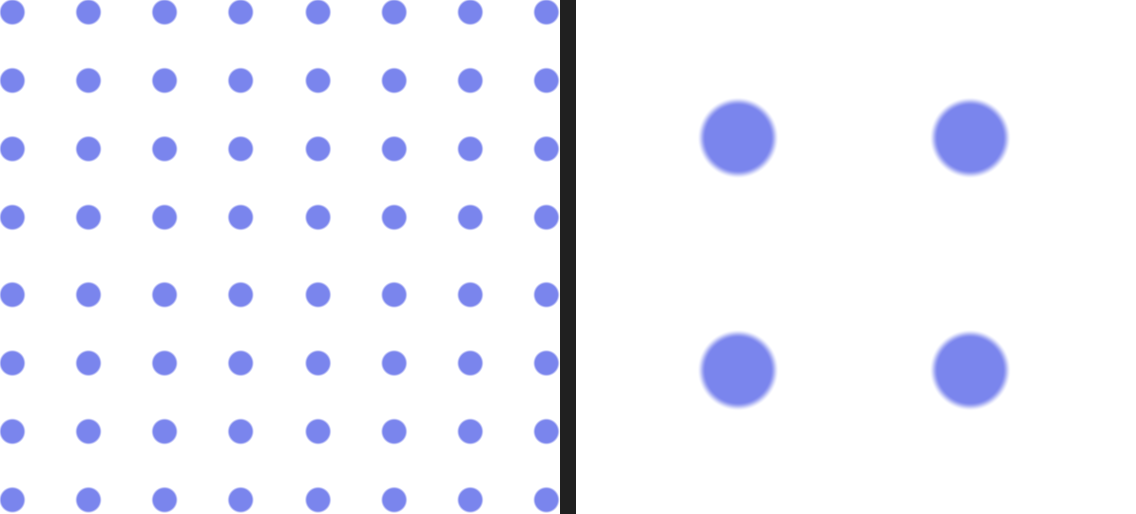
Left: the whole. Right: its middle third, enlarged.
A WebGL 2 fragment shader for this pattern:

```glsl
#version 300 es
precision highp float;
// Regular grid of soft-edged periwinkle dots on white.
// Tiles of 4 x 4 dots repeat with a slightly wider seam between them,
// so the nearest dot is found by mod over the tile, then floor over the pitch.

uniform vec2 u_resolution;
out vec4 outColor;

// Lengths are fractions of the canvas width, measured from the top left.
const vec2  FIRST_DOT     = vec2(0.0221, 0.0217);
const vec2  DOT_PITCH     = vec2(0.1359, 0.1221);
const vec2  TILE_SIZE     = vec2(0.5459, 0.5046);
const float DOTS_PER_SIDE = 4.0;
const float DOT_RADIUS    = 0.0218;
const float EDGE_SOFTNESS = 0.0026;

const vec3 PAPER_COLOR = vec3(1.0);
const vec3 DOT_COLOR   = vec3(0.48, 0.52, 0.93);

// Signed distance to the nearest dot of the tiled grid.
float dotGridDistance(vec2 p) {
    vec2 local = mod(p - FIRST_DOT + 0.5 * DOT_PITCH, TILE_SIZE);
    vec2 cell = clamp(floor(local / DOT_PITCH), 0.0, DOTS_PER_SIDE - 1.0);
    vec2 center = (cell + 0.5) * DOT_PITCH;
    return length(local - center) - DOT_RADIUS;
}

void main() {
    vec2 fromTopLeft = vec2(gl_FragCoord.x, u_resolution.y - gl_FragCoord.y);
    vec2 p = fromTopLeft / u_resolution.x;

    // Keep the edge at least one pixel wide on small canvases.
    float edge = max(EDGE_SOFTNESS, 0.7 / u_resolution.x);
    float coverage = 1.0 - smoothstep(-edge, edge, dotGridDistance(p));

    outColor = vec4(mix(PAPER_COLOR, DOT_COLOR, coverage), 1.0);
}
```
